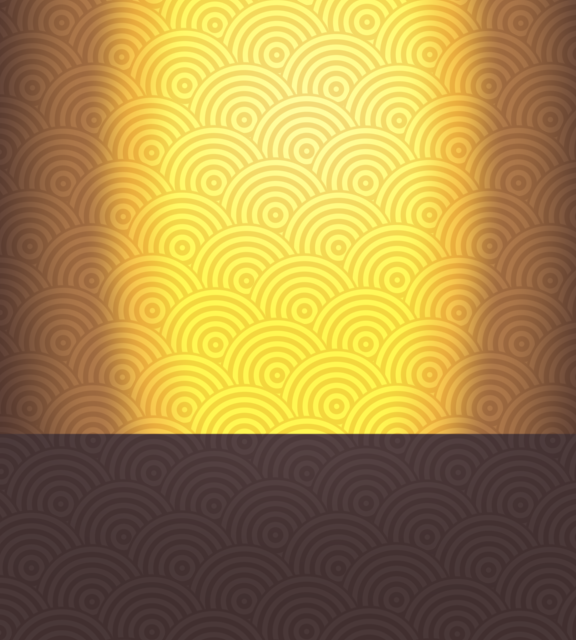
A WebGL 1 fragment shader for this background:

```glsl
precision highp float;
// Overlapping ring scales: a staggered lattice of concentric discs, lower rows
// in front, lit by a tall golden glow above a dark panel. Lengths are in canvas
// heights; x runs from the centre line and y runs down from the top.

uniform vec2 u_resolution;

const float TAU = 6.2831853;

// Scale lattice
const vec2 FIRST_CENTER = vec2(-0.354, 0.0365);
const float COLUMN_STEP = 0.2389;
const float ROW_STEP = 0.0501;
const float ROW_SHIFT = 0.4;          // share of a column each row moves
const float RING_STEP = 0.0164;
const float DISC_RADIUS = 5.5 * RING_STEP;
const float JITTER = 0.006;
const float RING_SOFTNESS = 0.55;

// Light and panel
const float PANEL_TOP = 0.678;
const vec2 GLOW_CENTER = vec2(0.010, 0.247);
const float GLOW_STRETCH = 0.32;      // vertical distance counts for less
const vec2 HAZE_CENTER = vec2(0.030, 0.180);
const float HAZE_RADIUS = 0.37;

// Colours
const vec3 HAZE = vec3(1.00, 0.99, 0.62);
const vec3 YELLOW = vec3(1.00, 0.97, 0.32);
const vec3 GOLD = vec3(0.97, 0.77, 0.31);
const vec3 COPPER = vec3(0.68, 0.47, 0.29);
const vec3 UMBER = vec3(0.35, 0.24, 0.21);
const vec3 GROOVE_LIT = vec3(0.955, 0.865, 0.75);
const vec3 GROOVE_DIM = vec3(0.90, 0.87, 0.85);
const vec3 PANEL_GROOVE = vec3(0.255, 0.185, 0.185);
const vec3 PANEL_RING = vec3(0.288, 0.219, 0.219);
const vec3 PANEL_GLOW = vec3(0.045, 0.040, 0.043);

vec2 hash22(vec2 cell) {
  vec3 q = fract(cell.xyx * vec3(0.1031, 0.1030, 0.0973));
  q += dot(q, q.yzx + 33.33);
  return fract((q.xx + q.yz) * q.zy);
}

// Ring brightness: 0 in the grooves, 1 on the raised bands
float scaleRings(vec2 p, float pixel) {
  float ring = 0.0;
  float baseRow = floor((p.y - FIRST_CENTER.y) / ROW_STEP);
  for (int i = -2; i <= 3; i++) {
    float row = baseRow + float(i);
    float startX = FIRST_CENTER.x + fract(row * ROW_SHIFT + 0.001) * COLUMN_STEP;
    float column = floor((p.x - startX) / COLUMN_STEP + 0.5);
    vec2 center = vec2(startX + column * COLUMN_STEP,
                       FIRST_CENTER.y + row * ROW_STEP);
    center += (hash22(vec2(column, row) + 50.0) - 0.5) * JITTER;
    float r = length(p - center);
    float band = smoothstep(-RING_SOFTNESS, RING_SOFTNESS,
                            cos(TAU * r / RING_STEP));
    float cover = 1.0 - smoothstep(-pixel, pixel, r - DISC_RADIUS);
    ring = mix(ring, band, cover);
  }
  return ring;
}

vec3 goldenWall(vec2 p, float ring) {
  float d = length((p - GLOW_CENTER) * vec2(1.0, GLOW_STRETCH));
  float haze = 1.0 - smoothstep(0.0, HAZE_RADIUS, length(p - HAZE_CENTER));
  vec3 color = mix(YELLOW, HAZE, haze);
  color = mix(color, GOLD, smoothstep(0.18, 0.27, d));
  color = mix(color, COPPER, smoothstep(0.25, 0.335, d));
  color = mix(color, UMBER, smoothstep(0.33, 0.50, d));
  vec3 groove = mix(GROOVE_LIT, GROOVE_DIM, smoothstep(0.22, 0.34, d));
  return color * mix(groove, vec3(1.0), ring);
}

vec3 darkPanel(vec2 p, float ring) {
  vec2 fromEdge = (p - vec2(GLOW_CENTER.x, PANEL_TOP)) / vec2(0.38, 0.14);
  float glow = exp(-dot(fromEdge, fromEdge));
  return mix(PANEL_GROOVE, PANEL_RING, ring) + PANEL_GLOW * glow;
}

void main() {
  float pixel = 1.0 / u_resolution.y;
  vec2 p = vec2(gl_FragCoord.x - 0.5 * u_resolution.x,
                u_resolution.y - gl_FragCoord.y) * pixel;
  float ring = scaleRings(p, pixel);
  float panel = smoothstep(-pixel, pixel, p.y - PANEL_TOP);
  vec3 color = mix(goldenWall(p, ring), darkPanel(p, ring), panel);
  gl_FragColor = vec4(color, 1.0);
}
```
